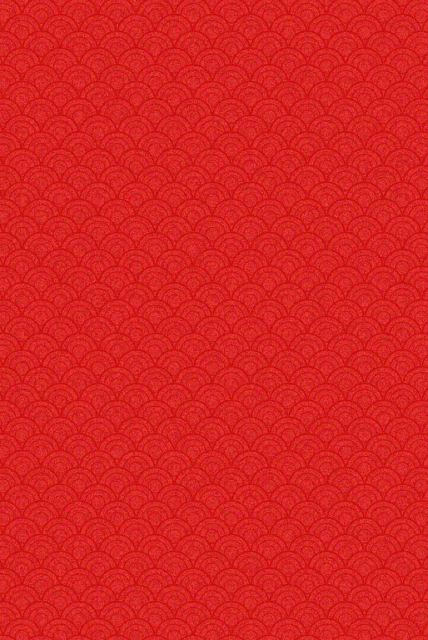
Reproduce this pattern procedurally as a Shadertoy shader.

```glsl
// Overlapping rows of concentric red wave scales with a fine sandy grain.

vec3 hash3(vec2 cell) {
    vec3 h = fract(cell.xyx * vec3(0.1031, 0.1030, 0.0973));
    h += dot(h, h.yzx + 33.33);
    return fract((h.xxy + h.yzz) * h.zyx);
}

// Smooth cellular noise: each jittered grain carries its own tint
vec3 sandGrain(vec2 p) {
    vec2 cell = floor(p);
    vec3 tint = vec3(0.0);
    float total = 0.0;
    for (int y = -1; y <= 1; y++)
    for (int x = -1; x <= 1; x++) {
        vec2 id = cell + vec2(x, y);
        vec2 away = id + 0.2 + 0.6 * hash3(id + 57.0).xy - p;
        float weight = exp(-9.0 * dot(away, away));
        tint += weight * hash3(id + 11.0);
        total += weight;
    }
    return tint / total - 0.5;
}

// Antialiased stroke centred on a circle of the given radius
float ring(float dist, float radius, float width, float aa) {
    return 1.0 - smoothstep(-aa, aa, abs(dist - radius) - 0.5 * width);
}

// Line strength of the scales; one unit is one horizontal repeat
float scaleLines(vec2 p, float aa) {
    const float rowStep = 0.441;
    float lowest = ceil((p.y - 0.62) / rowStep);
    float lines = 0.0;
    // Paint from the upper row down, so lower scales cover upper ones
    for (int k = 3; k >= 0; k--) {
        float row = lowest + float(k);
        float x = fract(p.x + 0.5 * mod(row, 2.0) + 0.5) - 0.5;
        float dist = length(vec2(x, p.y - row * rowStep));
        float scale = ring(dist, 0.49, 0.048, aa);
        scale = max(scale, 0.85 * ring(dist, 0.335, 0.034, aa));
        scale = max(scale, 0.8 * ring(dist, 0.18, 0.032, aa));
        float cover = 1.0 - smoothstep(-aa, aa, dist - 0.514);
        lines = mix(lines, scale, cover);
    }
    return lines;
}

void mainImage(out vec4 fragColor, in vec2 fragCoord) {
    vec2 uv = fragCoord / iResolution.x;
    float repeats = 11.25;
    float lines = scaleLines(uv * repeats - vec2(0.58, 0.08), 0.7 * repeats / iResolution.x);

    // Red ground, deeper red lines, grain strongest on the ground
    vec3 color = mix(vec3(0.855, 0.158, 0.16), vec3(0.80, 0.065, 0.06), lines);
    vec3 grain = sandGrain(uv * 342.0);
    grain = mix(grain, grain.xxx, 0.4);
    color += grain * vec3(0.13, 0.18, 0.17) * mix(1.0, 0.45, lines);

    fragColor = vec4(clamp(color, 0.0, 1.0), 1.0);
}
```
